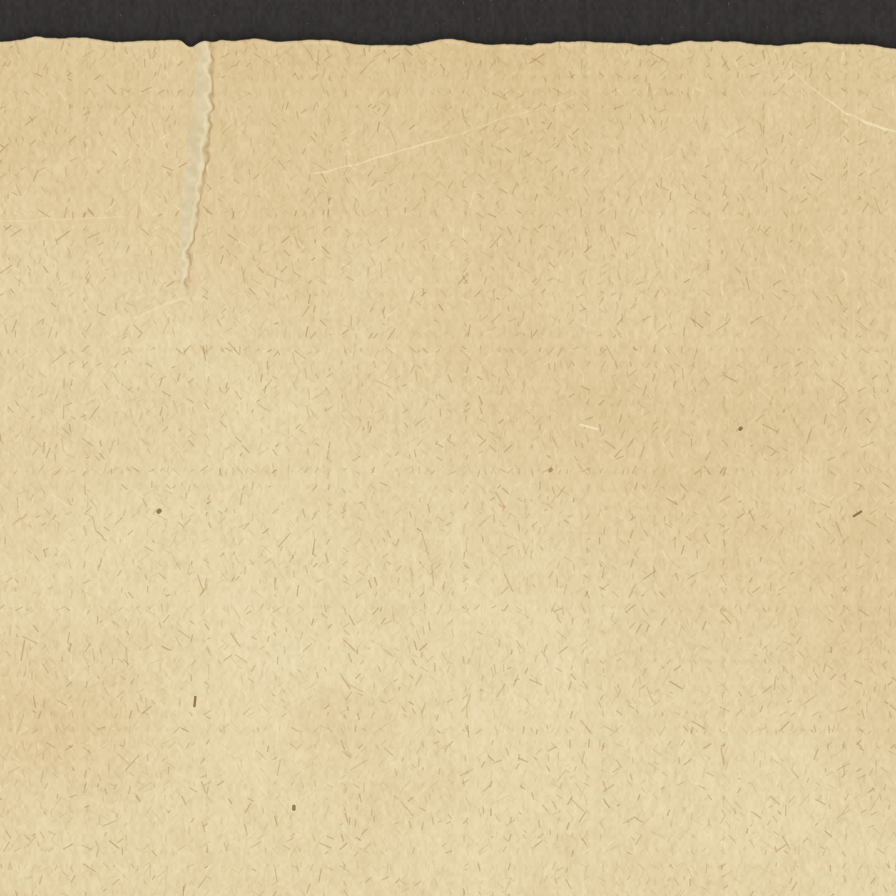
This texture is drawn by a Shadertoy shader. Its source:

```glsl
#define CREAM vec3(0.905, 0.838, 0.675)
#define TAN vec3(0.842, 0.738, 0.548)
#define BACKING vec3(0.215, 0.205, 0.200)
#define FIBRE_DARK vec3(0.63, 0.49, 0.29)
#define FIBRE_PALE vec3(0.97, 0.91, 0.76)
#define TORN_CORE vec3(0.850, 0.795, 0.650)
#define EDGE_HEIGHT 0.957
#define EDGE_SLOPE 0.008
#define EDGE_ROUGHNESS 0.014
#define GRAIN 0.045
#define FIBRE_LAYERS 7

float hash(vec2 p) {
    return fract(sin(dot(p, vec2(127.1, 311.7))) * 43758.5453);
}

float noise(vec2 p) {
    vec2 i = floor(p), f = fract(p);
    f = f * f * (3.0 - 2.0 * f);
    return mix(mix(hash(i), hash(i + vec2(1, 0)), f.x),
               mix(hash(i + vec2(0, 1)), hash(i + vec2(1, 1)), f.x), f.y);
}

float fbm(vec2 p) {
    float sum = 0.0, amp = 0.5;
    for (int i = 0; i < 5; i++) {
        sum += amp * noise(p);
        p = p * 2.03 + 17.3;
        amp *= 0.5;
    }
    return sum;
}

float blob(vec2 p, vec2 centre, vec2 radius) {
    vec2 q = (p - centre) / radius;
    return exp(-dot(q, q));
}

float stroke(vec2 p, vec2 a, vec2 b, float width) {
    vec2 pa = p - a, ba = b - a;
    float d = length(pa - ba * clamp(dot(pa, ba) / dot(ba, ba), 0.0, 1.0));
    float soft = 0.7 / iResolution.y;
    return 1.0 - smoothstep(width - soft, width + soft, d);
}

// Broad stains, from deep tan to pale cream
vec3 paperTone(vec2 p) {
    float pale = 0.93 - 0.58 * smoothstep(0.38, 0.98, p.y);
    pale -= 0.42 * blob(p, vec2(0.93, 0.40), vec2(0.27, 0.22));
    pale -= 0.34 * blob(p, vec2(0.03, 0.19), vec2(0.16, 0.09));
    pale -= 0.20 * blob(p, vec2(0.13, 0.50), vec2(0.14, 0.06));
    pale -= 0.22 * blob(p, vec2(0.36, 0.20), vec2(0.04, 0.04));
    pale -= 0.22 * blob(p, vec2(0.65, 0.52), vec2(0.14, 0.10));
    pale += 0.14 * blob(p, vec2(0.15, 0.70), vec2(0.20, 0.10));
    pale += 0.50 * (fbm(p * 7.0) - 0.48) + 0.22 * (fbm(p * 32.0) - 0.48);
    return mix(TAN, CREAM, clamp(pale, -0.1, 1.15));
}

// One short, mostly upright fibre in each grid cell
vec3 addFibres(vec3 col, vec2 p) {
    for (int i = 0; i < FIBRE_LAYERS; i++) {
        float layer = float(i), cells = 24.0 + 7.0 * layer;
        vec2 q = p * cells + layer * vec2(3.37, 5.71);
        vec2 id = floor(q), seed = id + layer * 41.0;
        float kind = hash(seed + 7.7);
        float angle = 1.57 + 2.4 * (hash(seed) - 0.5);
        vec2 centre = 0.35 + 0.3 * vec2(hash(seed + 2.1), hash(seed + 4.3));
        vec2 arm = vec2(cos(angle), sin(angle)) * mix(0.06, 0.28, hash(seed + 9.2));
        vec2 mid = (id + centre - layer * vec2(3.37, 5.71)) / cells;
        float mark = stroke(p, mid - arm / cells, mid + arm / cells, 0.0008);
        float strength = 0.08 + 0.34 * pow(hash(seed + 5.9), 4.0);
        col = mix(col, kind < 0.62 ? FIBRE_DARK : FIBRE_PALE, mark * strength);
    }
    return col;
}

// Fine raised creases and a few dark flecks
vec3 addMarks(vec3 col, vec2 p) {
    vec2 w = p + 0.004 * (vec2(noise(p * 60.0), noise(p * 60.0 + 9.0)) - 0.5);
    float crease = 0.55 * stroke(w, vec2(0.35, 0.805), vec2(0.50, 0.847), 0.0010);
    crease += 0.35 * stroke(w, vec2(0.50, 0.847), vec2(0.64, 0.892), 0.0008);
    crease += 0.55 * stroke(w, vec2(0.88, 0.925), vec2(0.945, 0.872), 0.0010);
    crease += 0.75 * stroke(w, vec2(0.945, 0.872), vec2(1.01, 0.848), 0.0014);
    crease += 0.28 * stroke(w, vec2(0.0, 0.753), vec2(0.14, 0.758), 0.0009);
    crease += 0.6 * stroke(w, vec2(0.15, 0.645), vec2(0.203, 0.668), 0.0015);
    crease *= 0.4 + 0.6 * noise(p * 85.0);
    crease += 0.7 * stroke(p, vec2(0.648, 0.526), vec2(0.667, 0.521), 0.0012);
    col = mix(col, FIBRE_PALE, crease);
    float fleck = stroke(p, vec2(0.177, 0.429), vec2(0.178, 0.430), 0.0025);
    fleck += stroke(p, vec2(0.328, 0.097), vec2(0.328, 0.100), 0.0020);
    fleck += stroke(p, vec2(0.217, 0.212), vec2(0.218, 0.222), 0.0014);
    fleck += stroke(p, vec2(0.826, 0.521), vec2(0.827, 0.522), 0.0020);
    fleck += stroke(p, vec2(0.953, 0.424), vec2(0.961, 0.429), 0.0013);
    fleck += 0.6 * stroke(p, vec2(0.614, 0.475), vec2(0.615, 0.476), 0.0022);
    return mix(col, FIBRE_DARK * 0.75, min(fleck, 1.0) * 0.75);
}

// Vertical rip with an exposed core and a shaded right lip
vec3 addTear(vec3 col, vec2 p) {
    float span = smoothstep(0.670, 0.685, p.y);
    float path = 0.206 + 0.022 * smoothstep(0.70, 0.92, p.y) + 0.007 * (fbm(p.yy * 45.0) - 0.5);
    float halfWidth = 0.004 + 0.007 * smoothstep(0.68, 0.79, p.y) - 0.003 * smoothstep(0.87, 0.95, p.y);
    float x = p.x - path;
    float core = 1.0 - smoothstep(halfWidth * 0.7, halfWidth * 1.15, abs(x));
    float ragged = x - halfWidth + 0.006 * (noise(p * 150.0) - 0.5);
    float lip = exp(-pow(ragged / 0.0018, 2.0));
    float ridge = exp(-pow((ragged + 0.005) / 0.002, 2.0));
    col = mix(col, TORN_CORE + 0.08 * (noise(p * 180.0) - 0.5), core * span * 0.75);
    col = mix(col, FIBRE_PALE, ridge * span * 0.4);
    return mix(col, FIBRE_DARK, lip * span * (0.2 + 0.4 * noise(p * 110.0)));
}

void mainImage(out vec4 fragColor, in vec2 fragCoord) {
    vec2 p = fragCoord / iResolution.xy;
    float px = 1.0 / iResolution.y;
    float fine = noise(p * vec2(360.0, 210.0)) + 0.6 * noise(p * vec2(190.0, 70.0)) - 0.8;

    vec3 paper = paperTone(p) + GRAIN * fine * vec3(0.8, 0.9, 1.0);
    paper = addMarks(addTear(addFibres(paper, p), p), p);

    // Deckled top border with a thin bright rim
    float edge = EDGE_HEIGHT - EDGE_SLOPE * p.x + EDGE_ROUGHNESS * (fbm(vec2(p.x * 22.0, 3.0)) - 0.48);
    edge -= 0.007 * blob(p, vec2(0.212, 0.955), vec2(0.008, 0.03));
    float depth = edge - p.y;
    paper = mix(paper, FIBRE_PALE, 0.35 * exp(-pow((depth - 0.003) / 0.002, 2.0)) * noise(p * 90.0));
    paper *= 1.0 - 0.14 * exp(-max(depth, 0.0) / 0.0015);

    vec3 backing = BACKING + 0.035 * fine + 0.12 * smoothstep(0.93, 1.0, noise(p * 230.0));
    backing *= 1.0 - 0.35 * exp(min(depth, 0.0) / 0.006);
    fragColor = vec4(mix(backing, paper, smoothstep(-px, px, depth)), 1.0);
}
```
